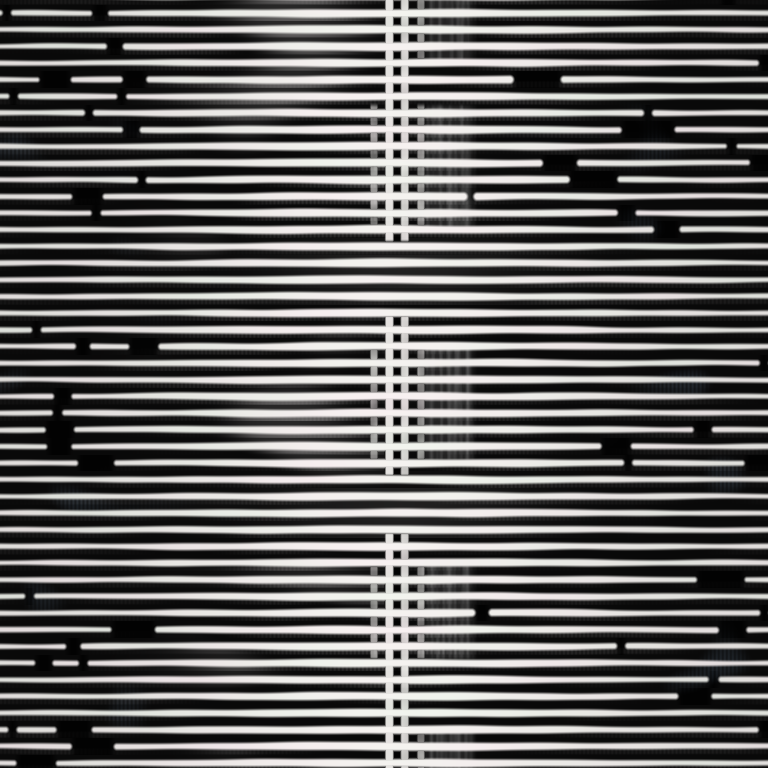
Reproduce this pattern procedurally as a WebGL 2 fragment shader.

```glsl
#version 300 es
precision highp float;
// Worn white horizontal lines, 46 rows, joined by three broken ladders of upright bars.
uniform vec2 u_resolution;
out vec4 fragColor;

float hash(vec2 p) {
    p = fract(p * vec2(0.1031, 0.1137));
    p += dot(p, p.yx + 33.33);
    return fract((p.x + p.y) * p.x * 17.0);
}

vec2 gradient(vec2 cell) {
    float a = 6.2832 * hash(cell + 50.0);
    return vec2(cos(a), sin(a));
}

float noise(vec2 p) {
    vec2 i = floor(p), f = p - i, u = f * f * f * (f * (f * 6.0 - 15.0) + 10.0);
    vec2 e = vec2(1, 0);
    return mix(mix(dot(gradient(i), f), dot(gradient(i + e), f - e), u.x),
               mix(dot(gradient(i + e.yx), f - e.yx), dot(gradient(i + 1.0), f - 1.0), u.x), u.y);
}

// 1 inside [a, b], with edges of softness s
float span(float v, float a, float b, float s) {
    return smoothstep(a - s, a + s, v) * (1.0 - smoothstep(b - s, b + s, v));
}

float bar(float x, float center, float halfWidth) {
    return span(x, center - halfWidth, center + halfWidth, max(0.0016, 0.7 / u_resolution.x));
}

void main() {
    vec2 p = gl_FragCoord.xy / u_resolution;
    float pixel = 1.0 / u_resolution.y;

    // Rows: s is the signed height above the line, in row pitches
    float v = (p.y - 0.0065) * 46.08;
    float row = floor(v + 0.5);
    float s = v - row + 0.07 * noise(vec2(p.x * 7.0, row * 1.37 + 3.0));
    float rowY = row / 46.08 + 0.0065;

    // Lines swell toward the middle
    float fromMiddle = (p.x - 0.51) / 0.3;
    float swell = exp(-fromMiddle * fromMiddle);
    float lineWidth = 0.145 + 0.10 * swell + 0.05 * noise(vec2(p.x * 11.0, row * 2.71));

    // Random breaks with round ends near both sides, absent from the two calm bands
    float calm = min(abs(rowY - 0.645), abs(rowY - 0.335));
    float inBreak = 0.0;
    for (int k = 0; k < 4; k++) {
        vec2 seed = vec2(row + 7.0, float(k) * 13.0 + 5.0);
        float place = hash(seed), size = hash(seed + 31.7);
        float center = k < 2 ? 0.19 * place : 1.0 - 0.4 * place * place;
        float halfGap = 0.009 + 0.03 * size * size * size;
        float present = step(hash(seed + 71.3), 0.36) * step(0.048, calm);
        inBreak = max(inBreak, present * (halfGap - abs(p.x - center)) * 46.08);
    }
    float d = length(vec2(inBreak, s));
    float soft = max(0.115, 46.08 * pixel * 0.7);
    float line = 1.0 - smoothstep(lineWidth - soft, lineWidth + soft, d);

    // Gray ribbed fringe on the underside of each line
    float ribs = 0.75 + 0.25 * sin(p.x * 1200.0);
    float fringe = span(s, -0.48, -0.12, 0.08) * (0.4 + 0.6 * swell);
    float patches = smoothstep(-0.25, 0.4, noise(p * vec2(5.0, 9.0) + 4.0));
    float shade = 0.035 + 0.15 * fringe * ribs * patches;

    // Smoke to the left of the bars, and a glow across the middle of the calm bands
    float smokeX = (p.x - 0.37) / 0.12;
    float smoke = exp(-smokeX * smokeX) * step(p.x, 0.5);
    smoke *= smoothstep(0.0, 0.4, noise(p * vec2(4.0, 11.0) + 9.0));
    float glowX = (p.x - 0.52) / 0.16;
    float glow = exp(-glowX * glowX) * (1.0 - smoothstep(0.02, 0.05, calm));
    shade += 0.34 * smoke * (0.35 + 0.65 * fringe) + 0.09 * glow;
    shade *= 1.0 - 0.75 * smoothstep(0.0, 0.5, inBreak);
    vec3 color = vec3(1.02, 1.0, 1.0) * shade;

    // Cool stains near the sides
    float stain = smoothstep(0.22, 0.5, noise(p * vec2(9.0, 13.0) + 21.0));
    stain *= smoothstep(0.22, 0.4, abs(p.x - 0.5));
    color += vec3(0.08, 0.10, 0.12) * stain * ribs;

    // Ladder segments: tall inner bars, shorter outer bars, right-hand stubs at top and bottom
    float inner = span(p.y, -0.1, 0.306, 0.003) + span(p.y, 0.381, 0.589, 0.003)
                + span(p.y, 0.686, 1.1, 0.003);
    float outer = span(p.y, 0.142, 0.264, 0.004) + span(p.y, 0.401, 0.547, 0.004)
                + span(p.y, 0.703, 0.863, 0.004);
    float stubs = span(p.y, -0.1, 0.05, 0.004) + span(p.y, 0.922, 1.1, 0.004);
    float wear = noise(vec2(p.x * 40.0, p.y * 35.0));

    // Faint upright streaks to the right of the bars
    float streaks = span(p.x, 0.555, 0.615, 0.008) * (outer + stubs);
    streaks *= 0.10 + 0.22 * max(noise(vec2(p.x * 170.0, p.y * 5.0)) + 0.2, 0.0);
    color += streaks;

    float bars = inner * max(0.93 * bar(p.x, 0.507, 0.0052),
                             (0.86 + 0.15 * wear) * bar(p.x, 0.527, 0.0050));
    float sideBars = max(outer * bar(p.x, 0.487, 0.0046),
                         (outer + stubs) * bar(p.x, 0.548, 0.0046));
    bars = max(bars, sideBars * (0.56 + 0.35 * wear));
    // Black slot between the two inner bars
    color *= 1.0 - 0.8 * inner * bar(p.x, 0.517, 0.005);

    // Lines dim slightly and take on small tints toward the sides
    vec3 white = vec3(0.94, 0.93, 0.92) * mix(0.93, 1.02, swell);
    white += 0.03 * noise(p * vec2(6.0, 20.0)) * vec3(1.0, -0.6, 0.5);
    color = mix(color, white, max(line, bars));
    fragColor = vec4(clamp(color, 0.0, 1.0), 1.0);
}
```
